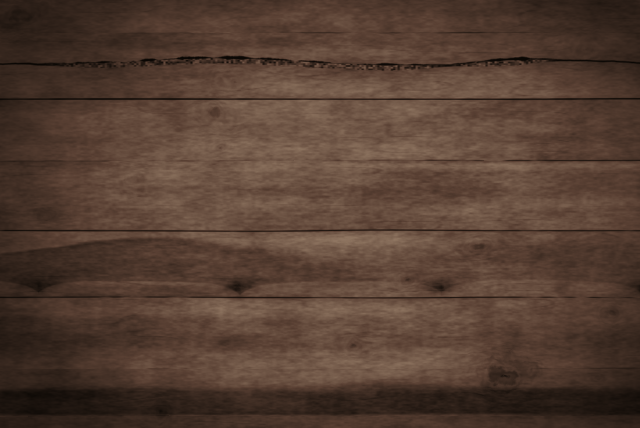
A Shadertoy shader for this texture:

```glsl
// Dark weathered wood: horizontal planks with uneven seams, one ragged split,
// scalloped heartwood and scattered knots. A single tone is built from stretched
// noise, soft bands and distance functions, then mapped to a brown ramp.

#define BASE_TONE 0.434
#define GRAIN_DEPTH 0.135
#define STAIN_DEPTH 0.17
#define SEAM_HALF_WIDTH 0.0013
#define KNOT_COUNT 13
#define SPLIT_HEIGHT 0.851
#define SCALLOP_PERIOD 0.315
#define MAIN_KNOT vec2(0.79, 0.122)
#define VIGNETTE 0.56
#define SHADOW_BROWN vec3(0.10, 0.07, 0.05)
#define MID_BROWN vec3(0.35, 0.25, 0.20)
#define LIGHT_BROWN vec3(0.49, 0.39, 0.32)

// Seam height and strength, from top to bottom
const vec2 SEAMS[7] = vec2[7](vec2(0.924, 0.4), vec2(0.769, 1.0), vec2(0.625, 0.5),
    vec2(0.461, 0.7), vec2(0.305, 0.7), vec2(0.139, 0.25), vec2(0.028, 0.2));

float hash(vec2 p) { return fract(sin(dot(p, vec2(127.1, 311.7))) * 43758.55); }

float noise(vec2 p) {
    vec2 i = floor(p), f = fract(p);
    f = f * f * (3.0 - 2.0 * f);
    return mix(mix(hash(i), hash(i + vec2(1, 0)), f.x),
               mix(hash(i + vec2(0, 1)), hash(i + vec2(1, 1)), f.x), f.y);
}

// Each octave is turned a little so that the lattice does not show
float fbm(vec2 p) {
    float sum = 0.0, amp = 0.5;
    for (int i = 0; i < 5; i++) {
        sum += amp * noise(p);
        p = mat2(1.98, 0.3, -0.3, 1.98) * p + 17.3;
        amp *= 0.5;
    }
    return sum;
}

float band(float y, float center, float width) {
    float d = (y - center) / width;
    return exp(-d * d);
}

// Darkness of a knot; also spreads the grain coordinate around it
float knot(vec2 p, vec2 center, float radius, float rough, inout vec2 grain) {
    vec2 d = (p - center) * vec2(0.65, 1.0) / radius;
    float r = length(d) + 2.2 * rough;
    float halo = exp(-0.35 * r * r);
    grain.y -= 0.55 * d.y * radius * halo;
    return halo * (0.4 + 0.15 * sin(r * 9.0)) + 0.8 * exp(-4.0 * r * r);
}

void mainImage(out vec4 fragColor, in vec2 fragCoord) {
    vec2 uv = fragCoord / iResolution.xy;
    float aspect = iResolution.x / iResolution.y, px = 1.0 / iResolution.y;
    vec2 p = vec2(uv.x * aspect, uv.y);
    float sway = fbm(vec2(uv.x * 4.0, uv.y * 9.0)) - 0.5;
    float y = uv.y + 0.012 * sway;

    // Broken seams, and the index of the plank below them
    float board = 0.0, seam = 0.0;
    for (int i = 0; i < 7; i++) {
        float fi = float(i), strength = SEAMS[i].y;
        float line = SEAMS[i].x + 0.003 * (noise(vec2(uv.x * 5.0, fi * 7.0)) - 0.5);
        float d = abs(uv.y - line);
        float gaps = 0.6 * noise(vec2(uv.x * 8.0, fi * 3.0 + 1.0)) + 0.4 * noise(vec2(uv.x * 55.0, fi * 5.0));
        float wear = smoothstep(0.25, 0.7, gaps + 1.2 * strength - 0.65);
        float halfWidth = SEAM_HALF_WIDTH * (0.3 + 0.7 * strength) * (0.5 + gaps);
        float cut = 1.0 - smoothstep(-px, px, d - halfWidth);
        seam = max(seam, sqrt(strength) * wear * (cut + 0.1 * exp(-d * 170.0)));
        board += step(uv.y, line);
    }

    // Knots: one large, the rest scattered
    vec2 grain = p;
    float rough = fbm(p * 28.0) - 0.48;
    float knots = 1.5 * knot(p, MAIN_KNOT * vec2(aspect, 1.0), 0.025, rough, grain);
    for (int i = 0; i < KNOT_COUNT; i++) {
        float fi = float(i) + 1.0;
        vec2 center = vec2(hash(vec2(fi, 2.0)) * aspect, (fi - 0.5) / float(KNOT_COUNT));
        float size = mix(0.007, 0.024, hash(vec2(fi, 9.0)));
        knots += 0.45 * knot(p, center, size, rough, grain);
    }

    // Grain, fine fibres, hairlines and stains
    grain += vec2(board * 5.3, 0.014 * sway);
    float streaks = fbm(grain * vec2(2.6, 40.0)) - 0.48;
    float fibres = noise(grain * vec2(65.0, 190.0)) + noise(grain * vec2(120.0, 260.0) + 5.0) - 1.0;
    float hair = 1.0 - smoothstep(0.0, 0.09, abs(noise(grain * vec2(7.0, 55.0)) - 0.5));
    hair *= smoothstep(0.45, 0.75, noise(grain * vec2(9.0, 23.0) + 3.0));
    float pores = fbm(grain * vec2(48.0, 120.0)) - 0.48;
    float stains = fbm(p * vec2(3.0, 6.5) + board * 3.1) - 0.48;
    float blotches = fbm(p * vec2(15.0, 20.0) + 8.0) - 0.48;
    float tone = BASE_TONE + 0.03 * (hash(vec2(board, 4.0)) - 0.5);
    tone += GRAIN_DEPTH * (streaks + 0.36 * fibres + 0.8 * pores - 0.28 * hair);
    tone += STAIN_DEPTH * (stains + 0.8 * blotches);

    // Pale sapwood and dark bands along the planks
    tone += 0.10 * band(y, 0.611, 0.009) * smoothstep(0.3, 0.7, uv.x);
    tone += 0.06 * band(y, 0.440, 0.016) * band(uv.x, 0.55, 0.3);
    tone += 0.03 * band(y, 0.795, 0.02) + 0.05 * band(y, 0.13, 0.03);
    tone -= 0.11 * band(y, 0.205, 0.035) * (1.0 - 0.6 * uv.x);
    float darkBand = smoothstep(0.024, 0.034, y) * (1.0 - smoothstep(0.08, 0.106, y + 0.04 * streaks));
    tone -= (0.18 + 0.25 * streaks) * darkBand;

    // Scalloped heartwood with a dark cusp at each period
    float cusp = abs(fract((uv.x - 0.06) / SCALLOP_PERIOD + 0.5) - 0.5) * SCALLOP_PERIOD;
    float lower = 0.343 - 0.03 * exp(-cusp * 36.0), fade = smoothstep(0.15, 0.6, uv.x);
    float upper = 0.424 + 0.02 * cos((uv.x - 0.25) * 10.0) + 0.03 * sway + 0.02 * streaks;
    float heart = smoothstep(lower - 0.002, lower + 0.004, y);
    heart *= 1.0 - smoothstep(upper - 0.006 - 0.035 * fade, upper + 0.003 + 0.01 * fade, y);
    tone -= heart * mix(0.18, 0.085, fade) * (0.7 + 0.3 * band(y, upper, 0.035));
    tone -= (0.18 + 0.5 * rough) * exp(-cusp * 48.0) * band(y, 0.327, 0.017);
    tone -= 0.25 * knots;

    // Ragged split: crumbled fibre under a thin black rim
    float jag = fbm(vec2(p.x * 32.0, 3.0)) - 0.48;
    float middle = SPLIT_HEIGHT + 0.008 * cos((uv.x - 0.34) * 11.5) * smoothstep(0.0, 0.3, uv.x) + 0.004 * jag;
    float opening = 0.0016 + 0.0085 * smoothstep(0.02, 0.2, uv.x) * (1.0 - smoothstep(0.8, 0.89, uv.x))
        * (1.0 - 0.85 * band(uv.x, 0.7, 0.045)) * (0.75 + 0.9 * jag);
    float offset = uv.y - middle;
    float split = 1.0 - smoothstep(-px, px, abs(offset) - opening);
    float rim = smoothstep(-0.002, 0.002, offset - opening * (0.6 - 1.8 * jag));
    float crumbs = 0.08 + 0.42 * noise(p * vec2(190.0, 240.0));
    tone -= 0.07 * exp(-abs(offset) * 80.0);
    tone = mix(tone, mix(crumbs, 0.05, max(rim, 1.0 - smoothstep(0.002, 0.005, opening))), split);

    // Seams, edge shading and colour ramp
    tone = mix(tone, 0.05, clamp(seam, 0.0, 1.0));
    vec2 edge = (uv - vec2(0.54, 0.5)) * 2.0;
    tone *= 1.0 - VIGNETTE * smoothstep(0.1, 1.9, dot(edge, edge) + 0.2 * edge.x * edge.x);
    vec3 color = mix(SHADOW_BROWN, MID_BROWN, clamp((tone - 0.10) / 0.25, -0.25, 1.0));
    color = mix(color, LIGHT_BROWN, clamp((tone - 0.35) / 0.14, 0.0, 1.5));
    fragColor = vec4(color, 1.0);
}
```
